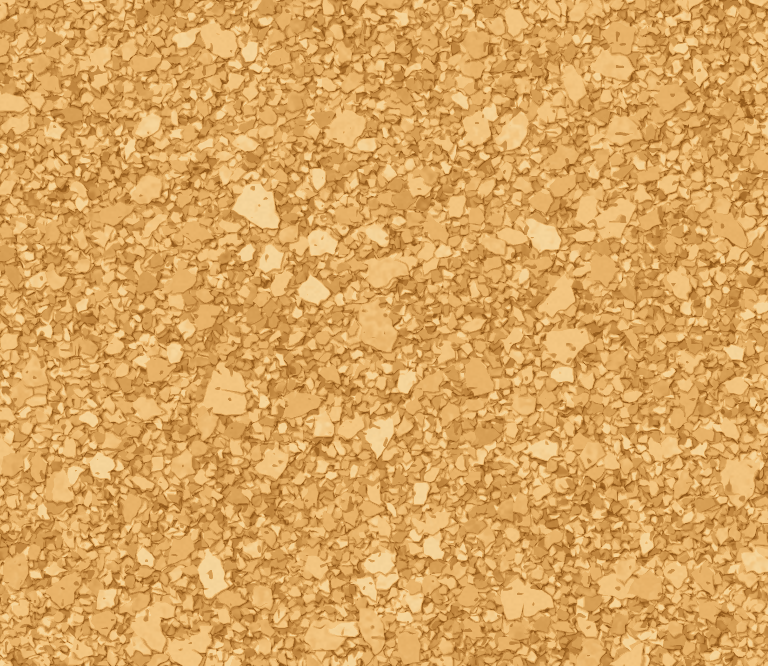
This texture is drawn by a Shadertoy shader. Its source:

```glsl
// Pressed cork: layers of irregular polygonal chips, from fine crumbs to
// a few large flakes, each casting a short shadow to its lower right.
// A single tone value is built up, then turned into cork colours.

vec3 hash3(vec3 p) {
    p = fract(p * vec3(0.1031, 0.1030, 0.0973));
    p += dot(p, p.yxz + 33.33);
    return fract((p.xxy + p.yxx) * p.zyx);
}

float valueNoise(vec2 p, float seed) {
    vec2 cell = floor(p), f = fract(p);
    f = f * f * (3.0 - 2.0 * f);
    float a = hash3(vec3(cell, seed)).x;
    float b = hash3(vec3(cell + vec2(1, 0), seed)).x;
    float c = hash3(vec3(cell + vec2(0, 1), seed)).x;
    float d = hash3(vec3(cell + vec2(1, 1), seed)).x;
    return mix(mix(a, b, f.x), mix(c, d, f.x), f.y);
}

// Irregular six-sided chip: the overlap of half planes at uneven distances
float chipDistance(vec2 q, float radius, float turn, vec3 id) {
    float d = -1.0;
    for (int side = 0; side < 6; side++) {
        vec3 h = hash3(id + float(side) * 7.31);
        float angle = turn + 1.0472 * (float(side) + 0.7 * h.x);
        d = max(d, dot(q, vec2(cos(angle), sin(angle))) - radius * (0.55 + 0.55 * h.y));
    }
    return d;
}

// Paints one layer of scattered chips over the tone below
float paintChips(float tone, vec2 p, float cells, float density, float darkest, float seed) {
    vec2 home = floor(p * cells);
    for (int y = -1; y <= 1; y++)
    for (int x = -1; x <= 1; x++) {
        vec3 id = vec3(home + vec2(x, y) + 50.0, seed);
        vec3 place = hash3(id);
        if (place.z > density) continue;
        vec3 look = hash3(id + 19.7);
        vec2 q = p - (home + vec2(x, y) + 0.15 + 0.7 * place.xy) / cells;
        float radius = (0.36 + 0.28 * look.x * look.x) / cells;
        if (length(q) > 1.7 * radius + 0.005) continue;

        // Stretch along a random direction
        float turn = 6.2832 * look.y;
        vec2 along = vec2(cos(turn), sin(turn));
        vec2 stretched = q - along * dot(q, along) * 0.28;
        float d = chipDistance(stretched, radius, turn, id + 3.9);

        float facing = dot(q / (length(q) + 0.0001), vec2(0.6, -0.8));
        float shadow = smoothstep(0.0045, 0.0005, d) * smoothstep(-0.25, 0.55, facing);
        tone *= 1.0 - 0.85 * shadow;

        float chipTone = mix(darkest, 1.0, look.z);
        chipTone += 0.12 * (valueNoise(p * 130.0, seed + 5.0) - 0.5);
        tone = mix(tone, chipTone, smoothstep(0.0013, -0.0013, d));
    }
    return tone;
}

// Soft steps from deep brown to pale cream
vec3 corkColor(float tone) {
    vec3 color = mix(vec3(0.50, 0.29, 0.07), vec3(0.62, 0.39, 0.13), smoothstep(-0.02, 0.03, tone));
    color = mix(color, vec3(0.75, 0.52, 0.24), smoothstep(0.01, 0.08, tone));
    color = mix(color, vec3(0.84, 0.62, 0.33), smoothstep(0.10, 0.22, tone));
    color = mix(color, vec3(0.91, 0.70, 0.41), smoothstep(0.30, 0.44, tone));
    color = mix(color, vec3(0.95, 0.77, 0.50), smoothstep(0.57, 0.71, tone));
    return mix(color, vec3(0.96, 0.83, 0.60), smoothstep(0.83, 0.94, tone));
}

void mainImage(out vec4 fragColor, in vec2 fragCoord) {
    vec2 p = fragCoord / iResolution.y;

    // Ragged chip outlines
    vec2 ragged = vec2(valueNoise(p * 100.0, 1.0), valueNoise(p * 100.0, 2.0)) - 0.5;
    vec2 w = p + 0.006 * ragged;

    // Chips from the bottom up: cells per height, density, darkest tone
    float tone = 0.12;
    vec3 layers[5] = vec3[5](
        vec3(50.0, 0.95, 0.10), vec3(88.0, 0.80, 0.10), vec3(74.0, 0.62, 0.12),
        vec3(44.0, 0.27, 0.25), vec3(24.0, 0.15, 0.42));
    for (int i = 0; i < 5; i++)
        tone = paintChips(tone, w, layers[i].x, layers[i].y, layers[i].z, 11.0 + 8.0 * float(i));

    // Small pits, and a faint drift of light across the board
    float pit = valueNoise(w * vec2(95.0, 120.0), 71.0);
    tone *= mix(0.2, 1.0, smoothstep(0.08, 0.17, pit));
    tone += 0.10 * (valueNoise(p * 9.0, 83.0) - 0.5) * smoothstep(0.05, 0.3, tone);

    // Fine surface fibre
    float fibre = valueNoise(p * 260.0, 97.0) - 0.5;
    fragColor = vec4(corkColor(tone) + 0.02 * fibre, 1.0);
}
```
